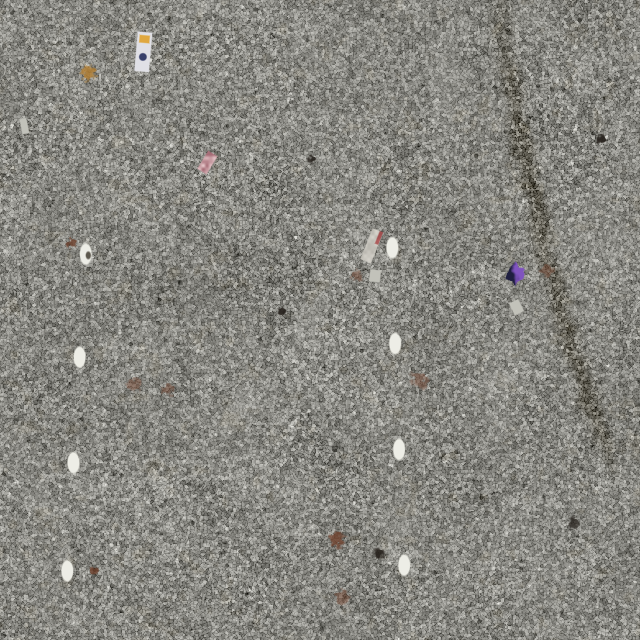
Write a Shadertoy shader that draws this texture.

```glsl
// Grey gravel ground seen from above: Voronoi stones in two sizes plus fine
// grain, a dark curved rut, two columns of white ovals and some litter.

#define STONE_SCALE 185.0
#define PEBBLE_SCALE 88.0
#define GRAIN_SCALE 390.0
#define STONE_CONTRAST 0.23
#define GRAIN_CONTRAST 0.20
#define GAP_SHADE 0.14
#define RUT_SHADE 0.13
#define GROUND vec3(0.572, 0.570, 0.548)
#define OVAL_RADII vec2(0.0093, 0.0168)

float hash(vec2 p) {
    vec3 q = fract(vec3(p.xyx) * 0.1031);
    q += dot(q, q.yzx + 33.33);
    return fract((q.x + q.y) * q.z);
}

float noise(vec2 p) {
    vec2 i = floor(p), f = fract(p), e = vec2(0, 1);
    f = f * f * (3.0 - 2.0 * f);
    return mix(mix(hash(i), hash(i + e.yx), f.x),
               mix(hash(i + e), hash(i + e.yy), f.x), f.y);
}

float fbm(vec2 p) {
    return 0.55 * noise(p) + 0.3 * noise(p * 2.1 + 7.0) + 0.15 * noise(p * 4.3 + 19.0);
}

// Voronoi cells: distance to centre, gap to the next cell, random tone
vec3 stones(vec2 p) {
    vec2 cell = floor(p);
    float near = 9.0, next = 9.0, tone = 0.0;
    for (int j = -1; j <= 1; j++)
    for (int i = -1; i <= 1; i++) {
        vec2 id = cell + vec2(i, j);
        float d = length(id + vec2(hash(id), hash(id + 57.0)) - p);
        if (d < near) { next = near; near = d; tone = hash(id + 113.0); }
        else next = min(next, d);
    }
    return vec3(near, next - near, tone);
}

float cover(float d) {
    float w = 0.9 / iResolution.y;
    return 1.0 - smoothstep(-w, w, d);
}

// Local frame of a piece whose top leans right
vec2 frame(vec2 p, vec2 centre, float lean) {
    float c = cos(lean), s = sin(lean);
    p -= centre;
    return vec2(c * p.x - s * p.y, s * p.x + c * p.y);
}

float box(vec2 q, vec2 halfSize) {
    vec2 d = abs(q) - halfSize;
    return cover(max(d.x, d.y));
}

float oval(vec2 q, vec2 r) { return cover((length(q / r) - 1.0) * r.x); }

float glow(vec2 q, vec2 r) { q /= r; return exp(-dot(q, q)); }

// Ragged spot of leaf or soil
float blot(vec2 p, float x, float y, float r) {
    return 1.0 - smoothstep(0.5, 1.1, length(p - vec2(x, y)) / r + noise(p * 210.0) - 0.5);
}

vec3 gravel(vec2 p) {
    vec3 s = stones(p * STONE_SCALE), b = stones(p * PEBBLE_SCALE + 31.0);
    float t = 0.95 - p.y;
    float across = p.x - 0.788 - 0.13 * t - 0.17 * t * t + (fbm(p * 35.0) - 0.5) * 0.022;
    float rut = exp(-across * across / 0.000225);
    rut *= smoothstep(0.23, 0.33, p.y) * (1.0 - 0.5 * smoothstep(0.8, 0.97, p.y));
    float rough = glow(p - vec2(0.43, 0.70), vec2(0.05, 0.025))
                + glow(p - vec2(0.53, 0.28), vec2(0.05, 0.045))
                + glow(p - vec2(0.90, 0.73), vec2(0.025, 0.02));
    float worn = glow(frame(p, vec2(0.485, 0.505), 0.6), vec2(0.02, 0.045))
               + glow(frame(p, vec2(0.37, 0.35), 0.7), vec2(0.02, 0.045))
               + 0.7 * glow(p - vec2(0.69, 0.86), vec2(0.025, 0.12))
               + 0.7 * glow(frame(p, vec2(0.78, 0.40), 0.5), vec2(0.03, 0.05));
    float contrast = 0.78 + 0.45 * fbm(p * 13.0 + 5.0) + 0.25 * (rut + rough) - 0.3 * worn;
    float v = STONE_CONTRAST * (s.z - 0.5) - GAP_SHADE * (1.0 - smoothstep(0.0, 0.28, s.y));
    v += GRAIN_CONTRAST * (noise(p * GRAIN_SCALE) - 0.5);
    float pebble = 1.0 - smoothstep(0.18, 0.38, b.x);
    v += pebble * (0.13 * step(0.93, b.z) - 0.15 * step(b.z, 0.05));
    v = v * contrast + 0.09 * (fbm(p * 9.0) - 0.5) + 0.04 * worn - 0.025 * rough - RUT_SHADE * rut;
    float warm = 0.6 * rut + 0.5 * smoothstep(0.6, 0.85, fbm(p * 45.0));
    return GROUND + v + warm * vec3(0.012, -0.004, -0.035);
}

void mainImage(out vec4 fragColor, in vec2 fragCoord) {
    vec2 p = fragCoord / iResolution.xy;
    vec3 col = gravel(p);

    // Rusty leaves and dark spots
    float leaves = blot(p, 0.526, 0.158, 0.013) + blot(p, 0.111, 0.62, 0.008) + blot(p, 0.148, 0.107, 0.008);
    float faded = blot(p, 0.535, 0.066, 0.013) + blot(p, 0.655, 0.405, 0.014) + blot(p, 0.209, 0.398, 0.012)
                + blot(p, 0.262, 0.39, 0.01) + blot(p, 0.557, 0.569, 0.01) + blot(p, 0.853, 0.577, 0.011);
    float dark = blot(p, 0.487, 0.75, 0.007) + blot(p, 0.44, 0.514, 0.006) + blot(p, 0.592, 0.136, 0.009)
               + blot(p, 0.939, 0.782, 0.007) + 0.8 * blot(p, 0.897, 0.183, 0.01);
    col = mix(col, vec3(0.43, 0.25, 0.17), 0.8 * leaves + 0.5 * faded);
    col = mix(col, vec3(0.14, 0.12, 0.10), 0.9 * dark);
    col = mix(col, vec3(0.70, 0.49, 0.18), 0.8 * blot(p, 0.138, 0.886, 0.012));

    // Two columns of white ovals
    for (float k = 0.0; k < 4.0; k++) {
        vec2 left = vec2(0.134 - 0.0096 * k, 0.603 - 0.159 * k - 0.002 * k * k);
        vec2 right = vec2(0.613 + 0.0035 * k + 0.0009 * k * k, 0.613 - 0.142 * k - 0.0078 * k * k);
        col = mix(col, vec3(0.93, 0.93, 0.90), max(oval(p - left, OVAL_RADII), oval(p - right, OVAL_RADII)));
    }
    col = mix(col, vec3(0.36, 0.34, 0.30), oval(p - vec2(0.138, 0.601), vec2(0.004, 0.006)));

    // White card with an orange patch and a blue dot
    vec2 q = frame(p, vec2(0.224, 0.919), 0.09);
    vec3 card = mix(vec3(0.88, 0.88, 0.90), vec3(0.88, 0.66, 0.25), box(q - vec2(0, 0.02), vec2(0.008, 0.006)));
    card = mix(card, vec3(0.22, 0.25, 0.42), oval(q + vec2(0, 0.008), vec2(0.006)));
    col = mix(col, card, box(q, vec2(0.0115, 0.031)));

    // Pale scraps
    float scraps = box(frame(p, vec2(0.038, 0.803), -0.2), vec2(0.0055, 0.012))
                 + box(frame(p, vec2(0.586, 0.569), 0.12), vec2(0.0085, 0.0095))
                 + box(frame(p, vec2(0.807, 0.52), -0.45), vec2(0.008, 0.0105));
    col = mix(col, vec3(0.76, 0.76, 0.73), scraps);

    // Crumpled wrappers: pink, white with a red edge, violet
    float crease = noise(p * 170.0);
    q = frame(p, vec2(0.324, 0.746), 0.55);
    col = mix(col, mix(vec3(0.63, 0.40, 0.44), vec3(0.90, 0.78, 0.79), crease), box(q, vec2(0.0085, 0.0165)));
    q = frame(p, vec2(0.581, 0.616), 0.38);
    vec3 paper = mix(vec3(0.84, 0.83, 0.80), vec3(0.72, 0.40, 0.40), box(q - vec2(0.006, 0.017), vec2(0.003, 0.012)));
    col = mix(col, paper - 0.12 * crease, box(q, vec2(0.009, 0.026)));
    q = frame(p, vec2(0.805, 0.572), 0.5) + 0.006 * (crease - 0.5);
    vec3 foil = mix(vec3(0.12, 0.12, 0.25), vec3(0.50, 0.33, 0.75), smoothstep(-0.006, 0.006, q.x + q.y));
    col = mix(col, foil, box(q, vec2(0.0115, 0.0145)));

    fragColor = vec4(clamp(col, 0.0, 1.0), 1.0);
}
```
